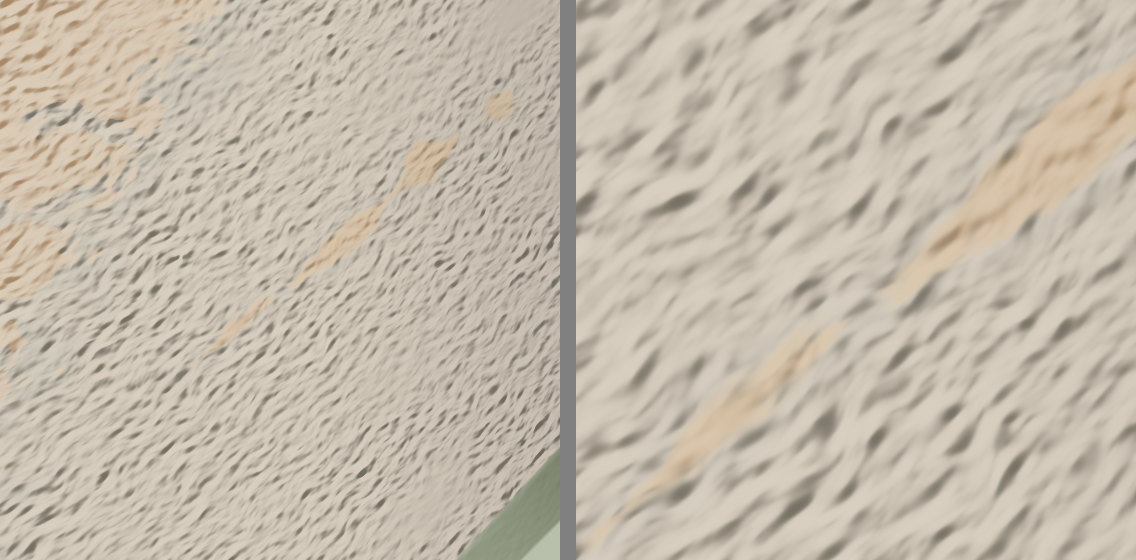
Left, the full canvas; right, a detail of the centre.
This texture is drawn by a Shadertoy shader. Its source:

```glsl
const vec3 PLASTER = vec3(0.852, 0.812, 0.757);
const vec3 PLASTER_SHADE = vec3(0.28, 0.265, 0.22);
const vec3 WARM = vec3(0.858, 0.800, 0.722);
const vec3 TRAIL_WARM = vec3(0.856, 0.783, 0.682);
const vec3 WARM_SHADE = vec3(0.56, 0.41, 0.26);
const vec3 COOL = vec3(0.805, 0.790, 0.738);
const vec3 LEDGE_LIGHT = vec3(0.57, 0.60, 0.51);
const vec3 LEDGE_DARK = vec3(0.47, 0.505, 0.415);
const vec3 FLOOR = vec3(0.72, 0.75, 0.67);

const float GRAIN_ANGLE = 0.76;
const vec2 GRAIN_FREQ = vec2(37.0, 74.0);   // along, across
const vec2 PATCH_FREQ = vec2(4.0, 7.0);
const vec2 STAIN_FREQ = vec2(9.0, 20.0);
const float BLOB_SHARPNESS = 4.5;
const float SHADE_MAX = 0.70;
const float SHADE_BIAS = 2.0;
const float SHADE_GAIN = 1.65;
const vec2 TRAIL_START = vec2(0.30, 0.31);
const vec2 TRAIL_END = vec2(0.92, 0.84);
const float TAU = 6.2831853;

vec3 hash3(vec2 cell) {
    vec3 q = fract(cell.xyx * vec3(0.1031, 0.1030, 0.0973));
    q += dot(q, q.yxz + 33.33);
    return fract((q.xxy + q.yzz) * q.zyx);
}

// Cellular bumps of random height: x = height, y = slope across the grain
vec2 bumps(vec2 p) {
    vec2 cell = floor(p);
    vec2 sum = vec2(0.0);
    for (int j = -1; j <= 1; j++)
    for (int i = -1; i <= 1; i++) {
        vec2 c = cell + vec2(i, j);
        vec3 rnd = hash3(c + 200.0);
        vec2 d = p - c - rnd.xy;
        float bump = (2.0 * rnd.z - 1.0) * exp(-BLOB_SHARPNESS * dot(d, d));
        sum += bump * vec2(1.0, -2.0 * BLOB_SHARPNESS * d.y);
    }
    return sum;
}

// Rotated, gently bent coordinates that follow the trowel strokes
vec2 grainSpace(vec2 uv) {
    vec2 p = uv - 0.5;
    float c = cos(GRAIN_ANGLE), s = sin(GRAIN_ANGLE);
    vec2 g = vec2(c * p.x + s * p.y, c * p.y - s * p.x);
    g.y -= 0.08 * g.x * g.x;
    g *= 1.05 + 0.3 * p.x;
    g.y += 0.003 * sin(34.0 * g.x + 17.0 * g.y) + 0.0015 * sin(71.0 * g.x - 29.0 * g.y);
    return g;
}

// Signed stain field, positive inside: large corner stain
float cornerStain(vec2 uv, float ragged) {
    float edge = 0.62 * uv.y - 0.225 - uv.x;
    float band = cos(TAU * (uv.y - 0.79 + 0.10 * uv.x + 0.03 * ragged) / 0.17);
    float gap = smoothstep(0.70, 0.98, band) * (1.0 - smoothstep(0.84, 0.88, uv.y));
    return edge + 0.13 * ragged - 0.24 * gap;
}

// Broken diagonal trail, its pieces shorter and wider toward the top
float trailStain(vec2 uv, float ragged) {
    vec2 axis = TRAIL_END - TRAIL_START;
    vec2 q = uv - TRAIL_START;
    float t = dot(q, axis) / dot(axis, axis);
    float across = abs(axis.x * q.y - axis.y * q.x) / length(axis);
    float piece = cos(TAU * (1.5 * t + 2.1 * t * t - 0.3));
    float width = mix(0.011, 0.034, clamp(t, 0.0, 1.0)) * (mix(0.62, 0.4, t) + 0.6 * piece);
    float ends = max(max(-0.03 - t, t - 1.04), 0.0);
    return width - across - ends + 0.014 * ragged;
}

void mainImage(out vec4 fragColor, in vec2 fragCoord) {
    vec2 uv = fragCoord / iResolution.xy;
    float pixel = 1.0 / iResolution.y;
    vec2 g = grainSpace(uv);

    // Relief shading in three octaves, stronger in loose patches
    vec2 coarse = bumps(g * GRAIN_FREQ);
    vec2 skewed = g * GRAIN_FREQ + vec2(0.0, 0.25 * coarse.x);
    float slope = coarse.y + 0.5 * bumps(skewed * 1.6 + 37.3).y;
    slope += 0.25 * bumps(skewed * vec2(2.3, 2.7) + 71.9).y;
    float patches = bumps(g * PATCH_FREQ + 11.0).x;
    float strength = 0.97 + 0.8 * patches;
    float shade = SHADE_MAX / (1.0 + exp(SHADE_BIAS + SHADE_GAIN * strength * slope));

    // Warm stains with a cool fringe, torn along the grain
    float ragged = bumps(g * STAIN_FREQ + 5.0).x + 0.6 * bumps(g * STAIN_FREQ * 2.3).x;
    ragged += 0.18 * slope;
    float corner = cornerStain(uv, ragged);
    float trail = trailStain(uv, ragged);
    float cornerMask = smoothstep(-0.015, 0.015, corner);
    float trailMask = smoothstep(-0.005, 0.007, trail);
    float warm = max(cornerMask, trailMask);
    float cool = max(smoothstep(-0.15, 0.0, corner), 0.5 * smoothstep(-0.03, 0.0, trail));
    vec3 light = mix(mix(PLASTER, COOL, 0.7 * cool), WARM, cornerMask);
    light = mix(light, TRAIL_WARM, trailMask);
    vec3 dark = mix(PLASTER_SHADE, WARM_SHADE, warm);
    vec3 color = mix(light, dark, shade);
    color *= 1.0 - 0.08 * smoothstep(0.5, 1.1, uv.x);

    // Painted ledge and floor in the lower corner
    float ledge = (1.09 * (uv.x - 0.814) - uv.y) / 1.48;
    float ground = (uv.x - 0.93 - uv.y) / 1.414;
    vec3 paint = mix(LEDGE_LIGHT, LEDGE_DARK, smoothstep(0.0, 0.25, uv.y + 0.6 * ledge));
    paint += 0.07 * (1.0 - smoothstep(0.0, 0.012, ledge)) + 0.008 * slope;
    paint = mix(paint, FLOOR, smoothstep(-0.004, 0.004, ground));
    color = mix(color, paint, smoothstep(-1.5 * pixel, 1.5 * pixel, ledge));

    fragColor = vec4(color, 1.0);
}
```
